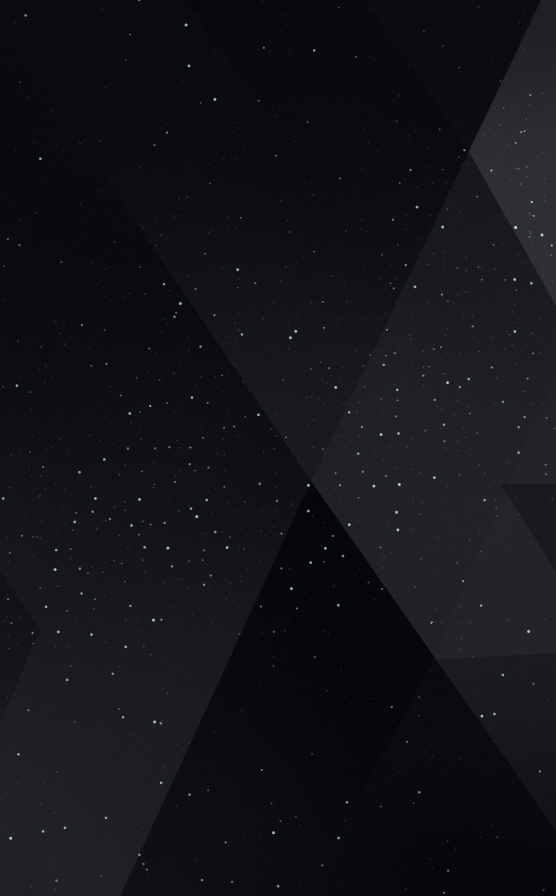
Reproduce this background procedurally as a WebGL 2 fragment shader.

```glsl
#version 300 es
precision highp float;

uniform vec2 u_resolution;
out vec4 outColor;

// Lengths are in canvas heights, origin at the lower left
const vec2 CROSSING = vec2(0.348, 0.463);
const vec2 FALL_START = vec2(0.020, 0.948);
const vec2 FALL_END = vec2(0.622, 0.073);
const vec2 RISE_START = vec2(0.169, 0.075);
const vec2 RISE_END = vec2(0.602, 0.993);
const vec2 UPPER_KNOT = vec2(0.521, 0.837);
const vec2 LOWER_KNOT = vec2(0.484, 0.264);
const vec3 TINT = vec3(-0.008, 0.0, 0.014);
const vec3 STAR_COLOR = vec3(0.88, 0.93, 1.0);
const float GRAIN = 0.010;
const float STAR_CELL = 0.030;
const float STAR_RADIUS = 0.0012;
const int STAR_LAYERS = 3;

float hash(vec2 p) {
    vec3 q = fract(vec3(p.xyx) * 0.1031);
    q += dot(q, q.yzx + 33.33);
    return fract((q.x + q.y) * q.z);
}

// Smooth half plane: 1 on the left of the direction from a to b
float leftOf(vec2 p, vec2 a, vec2 b) {
    vec2 d = normalize(b - a);
    float aa = 0.8 / u_resolution.y;
    return smoothstep(-aa, aa, d.x * (p.y - a.y) - d.y * (p.x - a.x));
}

float leftPanel(vec2 p) {
    float lum = mix(0.043, 0.135, smoothstep(0.78, 0.0, p.y)) - 0.06 * p.x * (1.0 - p.y);
    float notch = leftOf(p, vec2(0.045, 0.297), vec2(0.0, 0.362))
                * leftOf(p, vec2(0.0, 0.193), vec2(0.045, 0.297));
    float corner = leftOf(p, vec2(0.04, 0.0), vec2(0.0, 0.062));
    return lum - 0.025 * notch - 0.008 * corner;
}

float topPanel(vec2 p) {
    float lum = mix(0.108, 0.046, smoothstep(0.46, 0.86, p.y));
    float fold = leftOf(p, vec2(0.208, 1.0), vec2(0.313, 0.85));
    float flap = leftOf(p, vec2(0.417, 0.987), UPPER_KNOT);
    return lum - 0.009 * fold * smoothstep(0.80, 0.95, p.y) + 0.010 * flap;
}

float rightPanel(vec2 p) {
    float lum = mix(0.142, 0.105, smoothstep(0.48, 0.80, p.y));

    // Bright upper facet
    float facet = leftOf(p, UPPER_KNOT, vec2(0.622, 0.659));
    lum = mix(lum, mix(0.185, 0.125, smoothstep(0.80, 1.0, p.y)), facet);

    // Faint slanted pane and dark notch at the side
    float pane = leftOf(p, vec2(0.622, 0.583), LOWER_KNOT);
    lum -= 0.010 * (1.0 - pane) * (1.0 - facet);
    float notch = leftOf(p, vec2(0.560, 0.460), vec2(0.622, 0.362))
                * leftOf(p, vec2(0.622, 0.460), vec2(0.560, 0.460));
    lum -= 0.040 * notch;

    // Shaded lower facet
    float lower = leftOf(p, vec2(0.622, 0.271), LOWER_KNOT);
    return mix(lum, mix(0.075, 0.108, smoothstep(0.08, 0.27, p.y)), lower);
}

float bottomPanel(vec2 p) {
    float lum = 0.028 + 0.036 * smoothstep(0.40, 0.0, p.y) * smoothstep(0.50, 0.18, p.x);
    float pane = leftOf(p, vec2(0.397, 0.10), LOWER_KNOT);
    return lum + 0.013 * (1.0 - pane) * smoothstep(0.0, 0.18, p.y);
}

// Scattered specks, one candidate in each cell
float stars(vec2 p) {
    float offBand = dot(p - vec2(0.30, 0.53), normalize(vec2(-0.5, 1.0)));
    float density = mix(0.06, 0.30, exp(-offBand * offBand / 0.035));
    float aa = 0.6 / u_resolution.y;
    float light = 0.0;
    for (int i = 0; i < STAR_LAYERS; i++) {
        float layer = float(i);
        float size = STAR_CELL / (1.0 + 0.6 * layer);
        vec2 cell = floor(p / size) + 71.0 * layer;
        vec2 spot = 0.2 + 0.6 * vec2(hash(cell + 3.7), hash(cell + 19.1));
        float power = pow(hash(cell + 41.3), 4.0);
        float radius = STAR_RADIUS * (0.6 + 0.8 * power);
        float dist = length(fract(p / size) - spot) * size;
        float dot_ = 1.0 - smoothstep(radius - aa, radius + aa, dist);
        light += dot_ * step(hash(cell + 57.9), density) * (0.13 + 0.55 * power);
    }
    return light;
}

void main() {
    vec2 p = gl_FragCoord.xy / u_resolution.y;
    p.x *= 0.622 * u_resolution.y / u_resolution.x;

    // Four panels meet at the crossing
    float aboveFall = p.x < CROSSING.x ? leftOf(p, FALL_START, CROSSING)
                                       : leftOf(p, CROSSING, FALL_END);
    float leftOfRise = p.y < CROSSING.y ? leftOf(p, RISE_START, CROSSING)
                                        : leftOf(p, CROSSING, RISE_END);
    float lower = mix(bottomPanel(p), leftPanel(p), leftOfRise);
    float upper = mix(rightPanel(p), topPanel(p), leftOfRise);
    float lum = mix(lower, upper, aboveFall);

    // Soft mottling and fine grain
    lum += 0.003 * sin(p.x * 17.0 + 2.0 * sin(p.y * 9.0)) * sin(p.y * 13.0 + p.x * 5.0);
    lum += GRAIN * (hash(floor(p * 512.0)) - 0.5);

    vec3 color = max(lum + TINT, 0.0) + STAR_COLOR * stars(p);
    outColor = vec4(color, 1.0);
}
```
